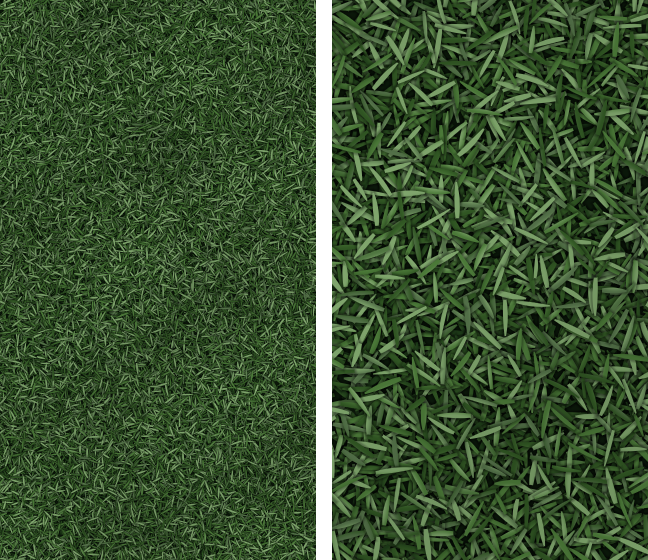
Left: the whole. Right: its middle third, enlarged.
Give the GLSL for this texture, as a WebGL 1 fragment shader.

```glsl
precision highp float;
uniform vec2 u_resolution;

// Lengths are fractions of the canvas width
#define LAYERS 8
#define CELL 0.023
#define BLADE_LENGTH 0.021
#define BLADE_WIDTH 0.0025
#define BEND 7.0
#define SHADOW_REACH 0.004
#define SHADOW_DEPTH 0.30
#define TONE_FLOOR 0.04
#define TONE_LIFT 0.42
#define TONE_SPREAD 0.62

const vec3 SOIL = vec3(0.04, 0.09, 0.035);
const vec3 DEEP = vec3(0.11, 0.22, 0.09);
const vec3 LEAF = vec3(0.18, 0.32, 0.13);
const vec3 FRESH = vec3(0.28, 0.45, 0.21);
const vec3 DUSTY = vec3(0.31, 0.42, 0.27);
const vec3 SUNLIT = vec3(0.47, 0.61, 0.40);

vec4 hash4(vec2 p) {
  vec4 q = fract(p.xyxy * vec4(0.1031, 0.1030, 0.0973, 0.1099));
  q += dot(q, q.wzxy + 33.33);
  return fract((q.xxyz + q.yzzw) * q.zywx);
}

mat2 rotation(float angle) {
  float c = cos(angle), s = sin(angle);
  return mat2(c, s, -s, c);
}

// Dark to sunlit greens; some blades lean to a dusty grey-green
vec3 grassColor(float tone, float dust) {
  vec3 middle = mix(FRESH, DUSTY, smoothstep(0.5, 0.65, dust));
  vec3 color = mix(SOIL, DEEP, smoothstep(0.0, 0.22, tone));
  color = mix(color, LEAF, smoothstep(0.22, 0.45, tone));
  color = mix(color, middle, smoothstep(0.45, 0.70, tone));
  return mix(color, SUNLIT, smoothstep(0.72, 0.94, tone));
}

// Lays one blade and its soft contact shadow over the color below
vec3 layBlade(vec3 below, vec2 p, vec4 seed, vec4 look, float depth, float pixel) {
  p = rotation(6.28318 * seed.z) * p;
  float halfLength = BLADE_LENGTH * mix(0.6, 1.0, seed.w);
  float along = p.x / halfLength;
  float across = p.y + BEND * (look.x - 0.5) * p.x * p.x;
  float taper = 1.0 - 0.5 * along * along - 0.2 * along;
  float halfWidth = BLADE_WIDTH * mix(0.75, 1.25, look.w) * max(taper, 0.1);
  float edge = max(abs(across) - halfWidth, abs(p.x) - halfLength);

  float shadow = 1.0 - smoothstep(0.0, SHADOW_REACH, edge);
  float cover = clamp(0.5 - edge / pixel, 0.0, 1.0);
  float ridge = 0.06 * clamp(across / BLADE_WIDTH, -1.0, 1.0);
  float tone = TONE_FLOOR + TONE_LIFT * depth + TONE_SPREAD * look.y;
  tone += ridge - 0.08 * along * along;
  return mix(below * (1.0 - SHADOW_DEPTH * shadow), grassColor(tone, look.z), cover);
}

void main() {
  vec2 uv = gl_FragCoord.xy / u_resolution.x;
  float pixel = 1.0 / u_resolution.x;
  vec3 color = SOIL;

  // Turned cellular grids, stacked from the ground up
  for (int layer = 0; layer < LAYERS; layer++) {
    float level = float(layer);
    float depth = level / float(LAYERS - 1);
    vec2 grid = rotation(level * 2.4) * uv / CELL + level * vec2(7.31, 3.77);
    vec2 cell = floor(grid);
    for (int j = -1; j <= 1; j++) {
      for (int i = -1; i <= 1; i++) {
        vec2 id = cell + vec2(float(i), float(j));
        vec2 key = id + level * vec2(37.0, 91.0) + 200.0;
        vec4 seed = hash4(key);
        vec4 look = hash4(key + vec2(517.3, 289.7));
        vec2 offset = (grid - id - seed.xy) * CELL;
        color = layBlade(color, offset, seed, look, depth, pixel);
      }
    }
  }

  // Faint uneven light across the lawn
  float patches = sin(uv.x * 9.0 + 2.0 * sin(uv.y * 5.0)) + sin(uv.y * 11.0 - uv.x * 6.0);
  gl_FragColor = vec4(color * (1.0 + 0.03 * patches), 1.0);
}
```
